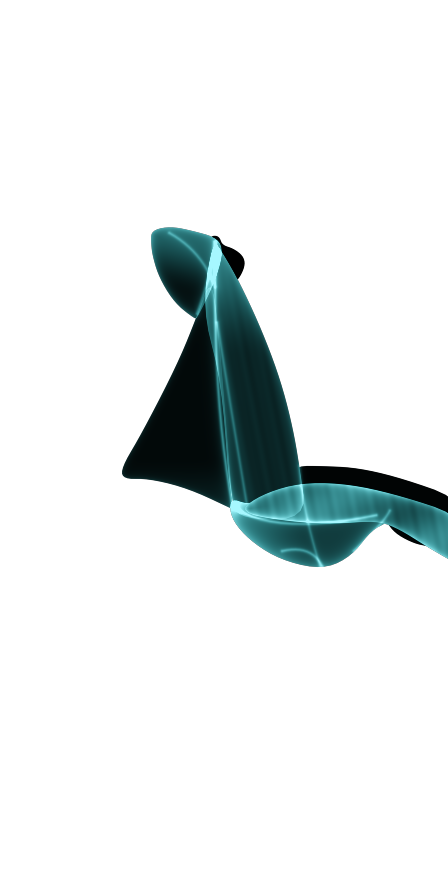
This background is drawn by a Shadertoy shader. Its source:

```glsl
float segmentDistance(vec2 p, vec2 a, vec2 b) {
    vec2 pa = p - a, ba = b - a;
    return length(pa - ba * clamp(dot(pa, ba) / max(dot(ba, ba), 1e-5), 0.0, 1.0));
}

vec2 bezier(vec2 a, vec2 b, vec2 c, float t) {
    return mix(mix(a, b, t), mix(b, c, t), t);
}

// Signed distance to a closed quadratic spline, negative inside
float splineShape(vec2 p, vec2 q[12]) {
    float d = 1e3, side = 1.0;
    for (int i = 0; i < 12; i++) {
        vec2 b = q[(i + 1) % 12];
        vec2 a = 0.5 * (q[i] + b), c = 0.5 * (b + q[(i + 2) % 12]);
        vec2 from = a;
        for (int k = 1; k <= 5; k++) {
            vec2 to = k == 5 ? c : bezier(a, b, c, float(k) / 5.0);
            d = min(d, segmentDistance(p, from, to));
            if ((from.y > p.y) != (to.y > p.y) &&
                p.x < from.x + (to.x - from.x) * (p.y - from.y) / (to.y - from.y)) side = -side;
            from = to;
        }
    }
    return d * side;
}

// Bright crease with a fine core and a soft halo
float thread(vec2 p, vec2 a, vec2 b, vec2 c, float halo) {
    float d = 1e3;
    vec2 from = a;
    for (int k = 1; k <= 12; k++) {
        vec2 to = bezier(a, b, c, float(k) / 12.0);
        d = min(d, segmentDistance(p, from, to));
        from = to;
    }
    return 0.65 * exp(-d * d * 7.0) + 0.35 * exp(-d / halo);
}

float rim(float d, float width) {
    return exp(-abs(d) / width);
}

vec3 silkColor(float t) {
    return vec3(0.25 * t + 0.4 * t * t * t, 0.97 * t, t);
}

void mainImage(out vec4 fragColor, in vec2 fragCoord) {
    // The canvas is 100 units wide and 200 units high
    vec2 p = fragCoord / iResolution.xy * vec2(100.0, 200.0);
    float soft = 60.0 / iResolution.x;
    fragColor = vec4(1.0);
    if (p.y < 70.0 || p.y > 152.0 || p.x < 25.0) return;

    // Outlines of the folded cloth
    float hood = splineShape(p, vec2[12](
        vec2(33.8, 148.6), vec2(38, 149.5), vec2(43, 148.5), vec2(49, 146.8),
        vec2(49.8, 143), vec2(47.5, 136), vec2(44, 129), vec2(43.5, 128.8),
        vec2(39, 132.3), vec2(35.5, 138), vec2(34, 143), vec2(33.7, 146)));
    float knot = splineShape(p, vec2[12](
        vec2(46.5, 146.5), vec2(47.5, 147.5), vec2(49, 147.2), vec2(49.6, 145.3),
        vec2(52, 144.6), vec2(54.2, 143), vec2(54.8, 141), vec2(53.7, 138.3),
        vec2(52.3, 136.8), vec2(50.5, 138), vec2(48, 138), vec2(46.5, 142)));
    float sail = splineShape(p, vec2[12](
        vec2(47, 138), vec2(43.8, 129), vec2(39.5, 118.5), vec2(31.5, 103),
        vec2(27, 95.5), vec2(27.5, 93), vec2(33, 93.2), vec2(42, 91),
        vec2(52, 86.3), vec2(52, 86.3), vec2(50.5, 105), vec2(48.5, 130)));
    float veil = splineShape(p, vec2[12](
        vec2(47.5, 146.5), vec2(49.5, 144), vec2(53.5, 137), vec2(58.6, 126),
        vec2(62.7, 115), vec2(65.4, 104.5), vec2(67, 95), vec2(68.5, 84),
        vec2(54, 84), vec2(51.3, 88), vec2(49.5, 115), vec2(45, 131)));
    float bowl = splineShape(p, vec2[12](
        vec2(51.4, 89), vec2(51.4, 84.5), vec2(55.5, 79.5), vec2(62.5, 75),
        vec2(72, 72.8), vec2(78.5, 75.8), vec2(83, 81.8), vec2(87, 83.5),
        vec2(86, 88), vec2(77, 91.5), vec2(66, 92), vec2(56, 87)));
    float ribbon = splineShape(p, vec2[12](
        vec2(53, 85.6), vec2(58, 89.5), vec2(67, 92.3), vec2(78, 92),
        vec2(90, 89.2), vec2(104, 84.5), vec2(104, 73), vec2(96, 77.5),
        vec2(89, 82), vec2(84, 83.8), vec2(75, 83), vec2(64, 83.6)));
    float band = splineShape(p, vec2[12](
        vec2(65, 96), vec2(72, 96), vec2(80, 95.6), vec2(90, 93.2),
        vec2(104, 88.2), vec2(104, 75), vec2(96, 78), vec2(92.5, 78.6),
        vec2(88, 81), vec2(86, 84), vec2(76, 90), vec2(65, 90)));

    // Translucent layers add their light
    float grain = sin(p.x * 1.7 + 0.35 * p.y) + 0.6 * sin(p.x * 3.1 + p.y * 0.6);
    float light = 0.015;
    light += smoothstep(soft, -soft, hood) *
        (0.05 + 0.33 * smoothstep(135.0, 148.0, p.y + 0.25 * (p.x - 40.0)) + 0.3 * rim(hood, 0.7));
    light += smoothstep(soft, -soft, sail) *
        (0.02 + 0.07 * smoothstep(98.0, 88.0, p.y) + 0.12 * rim(sail, 0.5));
    light += smoothstep(soft, -soft, veil) * (0.13 + 0.01 * grain
        + 0.28 * smoothstep(120.0, 142.0, p.y) + 0.22 * rim(veil, 0.8)) * smoothstep(80.0, 90.0, p.y);
    float bowlLight = 0.22 + 0.2 * smoothstep(70.0, 54.0, p.x) + 0.3 * rim(bowl, 1.3);
    float ribbonLight = 0.42 + 0.02 * grain + 0.4 * rim(ribbon, 0.7)
        + 0.12 * sin(p.x * 0.16 - p.y * 0.3 + 16.0);
    light += mix(smoothstep(soft, -soft, bowl) * bowlLight, ribbonLight,
        smoothstep(soft, -soft, ribbon));

    // Luminous creases
    light += 0.5 * thread(p, vec2(48.2, 146), vec2(47.2, 112), vec2(52, 86.5), 0.9);
    light += 0.3 * thread(p, vec2(48.5, 128), vec2(51, 112), vec2(55, 88), 0.9);
    light += 0.35 * thread(p, vec2(44, 130), vec2(47, 138), vec2(47.8, 146), 1.0);
    light += 0.3 * thread(p, vec2(37.8, 148), vec2(45, 144), vec2(48, 136), 0.8);
    light += 0.4 * thread(p, vec2(52.8, 86.4), vec2(62, 80.5), vec2(84, 85), 0.8);
    light += 0.25 * thread(p, vec2(66.9, 96), vec2(67.5, 86), vec2(71.5, 73.5), 0.6);
    light += 0.35 * thread(p, vec2(63, 77), vec2(69.5, 78.5), vec2(72, 73.5), 0.8);
    light += 0.3 * thread(p, vec2(87, 86), vec2(85.5, 83), vec2(79, 77), 0.8);
    light += 0.4 * exp(-length((p - vec2(52.8, 86.4)) * vec2(0.9, 0.6)));

    // Dark knot behind the veil, then the union of all layers over white
    light *= 1.0 - 0.9 * smoothstep(soft, -soft, knot) * smoothstep(-soft, soft, min(veil, hood));
    float outline = min(min(min(hood, knot), min(sail, veil)), min(min(bowl, ribbon), band));
    fragColor.rgb = mix(vec3(1.0), silkColor(min(light, 1.0)), smoothstep(soft, -soft, outline));
}
```
